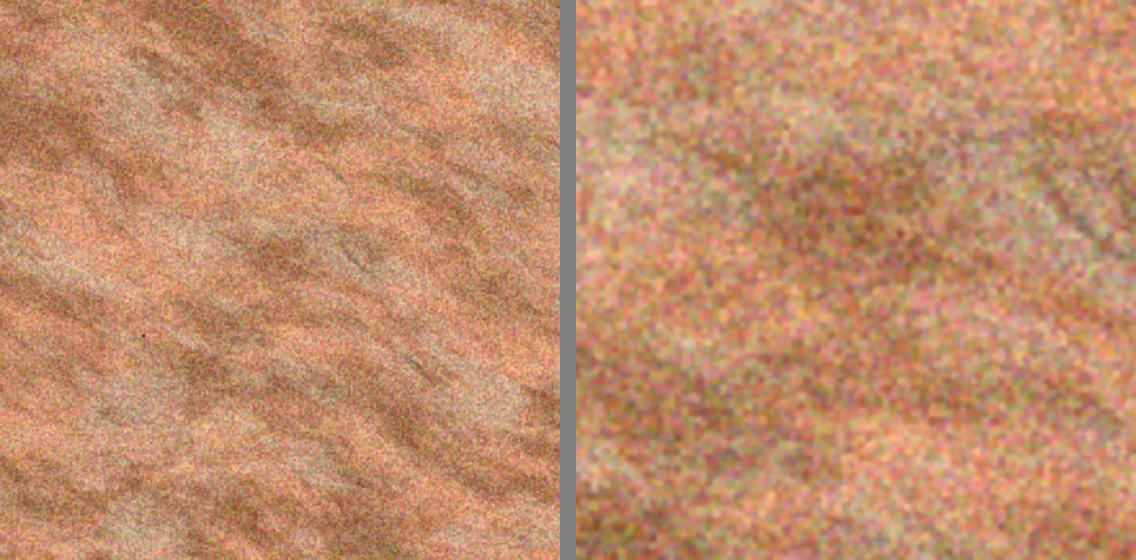
Left, the full canvas; right, a detail of the centre.
This texture is drawn by a three.js fragment shader. Its source:

```glsl
// Weathered sandstone: slanting ochre and pale bands, fine coloured grain, short cracks and pits.
varying vec2 vUv;

const vec3 SHADOW_BROWN = vec3(0.63, 0.43, 0.295);
const vec3 WARM_OCHRE   = vec3(0.865, 0.62, 0.475);
const vec3 PALE_DUST    = vec3(0.82, 0.69, 0.60);
const vec3 CRACK_BROWN  = vec3(0.46, 0.36, 0.28);
const vec3 PIT_COLOUR   = vec3(0.24, 0.18, 0.16);

const float BAND_ANGLE   = -0.40;          // radians, falling to the right
const vec2  BAND_SCALE   = vec2(6.5, 15.5); // along and across the bands
const float BAND_FALLOFF = 0.75;           // share kept by each finer layer
const float DUST_AMOUNT  = 0.62;
const float CELL_FOCUS   = 3.8;            // higher gives harder cell edges
const float GRAIN_SCALE  = 265.0;
const float GRAIN_CHROMA = 0.185;
const float GRAIN_LIGHT  = 0.165;
const int   CRACK_COUNT  = 6;
const vec2  FAULT_START  = vec2(0.44, 0.97);
const vec2  FAULT_END    = vec2(0.80, 0.22);
const float CRACK_WIDTH  = 0.0044;
const float PIT_SCALE    = 9.0;
const float PIT_RADIUS   = 0.0045;

vec3 hash3(vec2 p) {
  vec3 q = fract(vec3(p.xyx) * vec3(0.1031, 0.1030, 0.0973));
  q += dot(q, q.yxz + 33.33);
  return fract((q.xxy + q.yzz) * q.zyx);
}

mat2 rotation(float a) {
  return mat2(cos(a), -sin(a), sin(a), cos(a));
}

// Soft cellular noise: random cell colours blended by distance to jittered centres.
vec3 softCells(vec2 p) {
  vec2 cell = floor(p);
  vec3 sum = vec3(0.0);
  float total = 0.0;
  for (int y = -1; y <= 1; y++) {
    for (int x = -1; x <= 1; x++) {
      vec2 id = cell + vec2(float(x), float(y));
      vec2 offset = id + 0.5 + 0.6 * (hash3(id + 57.0).xy - 0.5) - p;
      float weight = exp(-CELL_FOCUS * dot(offset, offset));
      sum += weight * hash3(id + 211.0);
      total += weight;
    }
  }
  return sum / total;
}

// Stretched, wavy layers; x is lightness, y is dustiness, z is patch tint.
vec3 bandField(vec2 uv) {
  vec2 bend = 0.020 * vec2(sin(uv.y * 11.0 + uv.x * 4.0), sin(uv.x * 9.0 - uv.y * 5.0 + 1.3));
  vec2 p = rotation(BAND_ANGLE) * (uv + bend) * BAND_SCALE + 20.0;
  vec3 field = vec3(0.0);
  float weight = 1.0;
  float total = 0.0;
  for (int i = 0; i < 4; i++) {
    field += weight * softCells(p);
    total += weight;
    p = p * 2.03 + 17.3;
    weight *= BAND_FALLOFF;
  }
  return field / total;
}

// Short wavy cracks strung along a fault; x is the dark line, y the pale lip.
vec2 cracks(vec2 uv) {
  vec2 mask = vec2(0.0);
  for (int i = 0; i < CRACK_COUNT; i++) {
    float t = float(i) / float(CRACK_COUNT - 1);
    vec3 h = hash3(vec2(float(i) + 3.0, 41.0));
    vec2 centre = mix(FAULT_START, FAULT_END, t) + 0.07 * (h.xy - 0.5);
    vec2 p = rotation(-0.9 + 0.3 * (h.z - 0.5)) * (uv - centre);
    p.y += 0.004 * sin(p.x * 45.0 + h.x * 6.28);
    float halfLength = mix(0.03, 0.09, h.y);
    float taper = 1.0 - smoothstep(0.1, 1.0, abs(p.x) / halfLength);
    float strength = taper * mix(0.4, 0.9, h.z);
    float line = exp(-p.y * p.y / (CRACK_WIDTH * CRACK_WIDTH));
    float lipDistance = (p.y + 3.0 * CRACK_WIDTH) / (2.2 * CRACK_WIDTH);
    mask = max(mask, strength * vec2(line, exp(-lipDistance * lipDistance)));
  }
  return mask;
}

// Sparse small pits, kept well inside their cells.
float pits(vec2 uv) {
  vec2 id = floor(uv * PIT_SCALE);
  vec3 h = hash3(id + 129.0);
  vec2 centre = (id + 0.2 + 0.6 * h.xy) / PIT_SCALE;
  float spot = 1.0 - smoothstep(0.3 * PIT_RADIUS, PIT_RADIUS, length(uv - centre));
  return spot * step(0.95, h.z);
}

void main() {
  // Bands and dusty patches
  vec3 field = bandField(vUv);
  vec3 colour = mix(SHADOW_BROWN, WARM_OCHRE, smoothstep(0.23, 0.77, field.x));
  colour = mix(colour, PALE_DUST, DUST_AMOUNT * smoothstep(0.40, 0.74, field.y));
  colour += (field.z - 0.5) * vec3(0.06, -0.05, -0.04);

  // Cracks and pits
  vec2 crack = cracks(vUv);
  colour = mix(colour, PALE_DUST, 0.45 * crack.y);
  colour = mix(colour, CRACK_BROWN, 0.6 * crack.x);
  colour = mix(colour, PIT_COLOUR, 0.7 * pits(vUv));

  // Coloured grain over slightly larger light and dark grain
  vec3 grain = softCells(vUv * GRAIN_SCALE) - 0.5;
  float light = softCells(vUv * GRAIN_SCALE * 0.82 + 300.0).x - 0.5;
  colour += GRAIN_CHROMA * grain + GRAIN_LIGHT * light;

  gl_FragColor = vec4(clamp(colour, 0.0, 1.0), 1.0);
}
```
